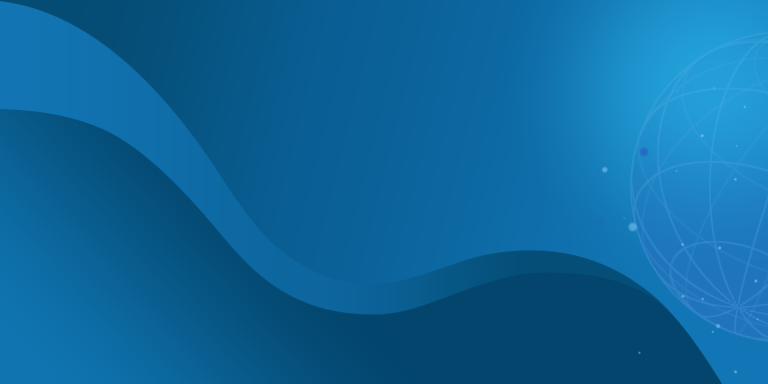
Write a Shadertoy shader that draws this background.

```glsl
const float TAU = 6.2831853;

// Wave knots: x, height, slope
const vec3 UPPER_WAVE[9] = vec3[9](
    vec3(0.0, 0.997, -0.12), vec3(0.39, 0.779, -1.03), vec3(0.573, 0.544, -1.55),
    vec3(0.73, 0.349, -0.8), vec3(0.965, 0.26, 0.0), vec3(1.198, 0.318, 0.34),
    vec3(1.38, 0.348, 0.0), vec3(1.693, 0.237, -0.8), vec3(1.88, 0.0, -1.6));
const vec3 LOWER_WAVE[9] = vec3[9](
    vec3(0.0, 0.716, -0.03), vec3(0.26, 0.667, -0.42), vec3(0.521, 0.453, -1.12),
    vec3(0.651, 0.307, -0.95), vec3(0.977, 0.181, 0.0), vec3(1.12, 0.211, 0.36),
    vec3(1.419, 0.29, 0.0), vec3(1.693, 0.228, -0.6), vec3(1.88, 0.0, -1.6));

// Glowing orbs: centre, radius
const vec3 ORBS[5] = vec3[5](
    vec3(1.648, 0.409, 0.014), vec3(1.575, 0.558, 0.009), vec3(1.87, 0.151, 0.007),
    vec3(1.677, 0.604, 0.014), vec3(1.567, 0.423, 0.012));

float hash(vec2 cell) {
    return fract(sin(dot(cell, vec2(127.1, 311.7))) * 43758.5453);
}

// Cubic Hermite curve through the knots
float waveHeight(vec3 knots[9], float x) {
    float height = knots[0].y;
    for (int i = 0; i < 8; i++) {
        vec3 a = knots[i], b = knots[i + 1];
        if (x < a.x) break;
        float span = b.x - a.x;
        float t = (x - a.x) / span;
        float s = 1.0 - t;
        height = s * s * ((1.0 + 2.0 * t) * a.y + t * span * a.z)
               + t * t * ((1.0 + 2.0 * s) * b.y - s * span * b.z);
        if (x > b.x) height = b.y + (x - b.x) * b.z;
    }
    return height;
}

float fillBelow(float height, float y) {
    float d = height - y;
    return clamp(0.5 + d / max(fwidth(d), 1e-5), 0.0, 1.0);
}

float disc(vec2 p, vec2 centre, float radius, float soft) {
    return 1.0 - smoothstep(radius - soft, radius + soft, length(p - centre));
}

// Thin line along the zeros of a field
float contour(float field, float width, float pixel) {
    float d = abs(field) / max(fwidth(field), 1e-4) * pixel;
    return 1.0 - smoothstep(0.0, width, d);
}

// Meridians and parallels on one side of a unit sphere
float globeWires(vec2 q, float side, vec3 pole, float pixel) {
    vec3 n = vec3(q, side * sqrt(max(1.0 - dot(q, q), 0.0)));
    vec3 east = normalize(cross(vec3(0.0, 1.0, 0.0), pole));
    vec3 north = cross(pole, east);
    float longitude = atan(dot(n, north), dot(n, east) + 1e-5);
    float latitude = acos(clamp(dot(n, pole), -0.9999, 0.9999));
    float meridians = contour(sin(longitude * 6.0), 0.004, pixel);
    float parallels = contour(sin(latitude * 6.0), 0.004, pixel);
    return max(meridians, parallels);
}

// Small dots jittered in a grid
float specks(vec2 p, float cellSize, float pixel) {
    vec2 cell = floor(p / cellSize);
    vec2 jitter = vec2(hash(cell), hash(cell + 17.3)) * 0.7 + 0.15;
    float radius = mix(0.0015, 0.004, hash(cell + 5.1));
    float present = step(0.45, hash(cell + 41.7));
    return present * disc(p, (cell + jitter) * cellSize, radius, pixel);
}

void mainImage(out vec4 fragColor, in vec2 fragCoord) {
    float pixel = 1.0 / iResolution.y;
    vec2 p = fragCoord * pixel;

    // Backdrop
    float across = p.x - 0.25 * (p.y - 0.5);
    vec3 color = mix(vec3(0.018, 0.30, 0.455), vec3(0.036, 0.37, 0.58), smoothstep(0.1, 0.85, across));
    color = mix(color, vec3(0.07, 0.46, 0.71), smoothstep(0.65, 1.9, across));

    // Cyan glow
    float glow = 1.0 - smoothstep(0.0, 0.56, length(p - vec2(1.86, 0.766)));
    color = mix(color, vec3(0.14, 0.64, 0.86), glow);

    // Wire globe
    vec2 globeCentre = vec2(2.047, 0.513);
    float globeRadius = 0.404;
    vec2 q = (p - globeCentre) / globeRadius;
    float inside = disc(p, globeCentre, globeRadius, pixel);
    float tint = mix(0.65, 0.1, smoothstep(0.2, 0.75, p.y));
    color = mix(color, vec3(0.15, 0.45, 0.75), inside * tint);
    vec3 pole = normalize(vec3(-0.31, -0.77, 0.55));
    float wires = globeWires(q, 1.0, pole, pixel) + 0.5 * globeWires(q, -1.0, pole, pixel);
    float rim = 1.0 - smoothstep(0.0, 0.004, abs(length(q) - 1.0) * globeRadius);
    color = mix(color, vec3(0.42, 0.72, 0.93), 0.22 * min(wires * inside + rim, 1.0));

    // Upper band, then the lower wave
    vec3 bandColor = mix(vec3(0.07, 0.455, 0.70), vec3(0.05, 0.40, 0.62), smoothstep(0.0, 0.85, p.x));
    bandColor = mix(bandColor, vec3(0.015, 0.305, 0.465), smoothstep(0.8, 1.45, p.x));
    color = mix(color, bandColor, fillBelow(waveHeight(UPPER_WAVE, p.x), p.y));
    float diagonal = p.x + 0.9 * p.y;
    vec3 waveColor = mix(vec3(0.06, 0.455, 0.69), vec3(0.01, 0.272, 0.425), smoothstep(0.1, 1.15, diagonal));
    color = mix(color, waveColor, fillBelow(waveHeight(LOWER_WAVE, p.x), p.y));

    // Specks and orbs
    float zone = smoothstep(1.6, 1.68, p.x) * (1.0 - smoothstep(0.7, 0.85, p.y));
    color = mix(color, vec3(0.55, 0.82, 0.95), 0.6 * zone * specks(p, 0.1, pixel));
    for (int i = 0; i < 5; i++) {
        vec3 orbColor = i < 3 ? vec3(0.45, 0.75, 0.92) : vec3(0.15, 0.36, 0.75);
        float orb = disc(p, ORBS[i].xy, ORBS[i].z * 0.75, ORBS[i].z * 0.35);
        color = mix(color, orbColor, orb * (i == 4 ? 0.3 : 0.65));
    }
    fragColor = vec4(color, 1.0);
}
```
